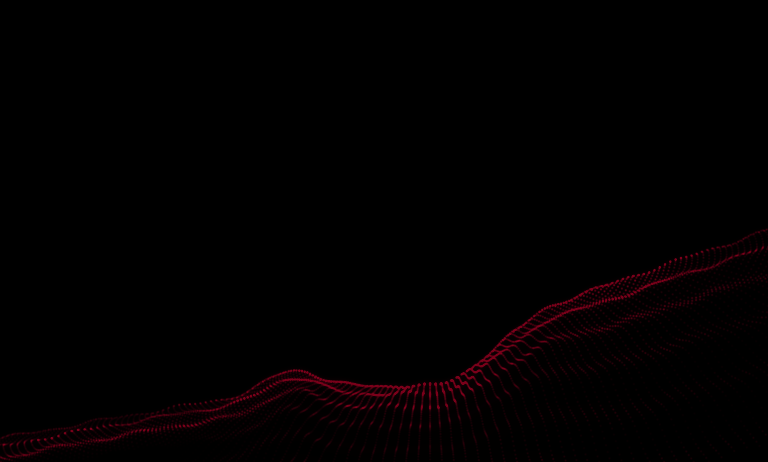
This background is drawn by a WebGL 1 fragment shader. Its source:

```glsl
precision highp float;

uniform vec2 u_resolution;

const int ROWS = 64;
const float VANISHING_X = 0.56;
const float DOT_RADIUS = 0.0011;
const vec3 CRIMSON = vec3(0.48, 0.0, 0.1);

float hash(vec2 cell) {
    return fract(sin(dot(cell, vec2(127.1, 311.7))) * 4375.85);
}

float bump(float x, float center, float width) {
    float d = (x - center) / width;
    return exp(-d * d);
}

// Skyline: gentle left rise, small hump, valley, steep right slope
float ridge(float x) {
    float hump = 0.038 * bump(x, 0.378, 0.045);
    float slope = 0.15 * smoothstep(0.56, 0.72, x) + 0.57 * max(x - 0.68, 0.0);
    return 0.05 + 0.29 * min(x, 0.4) + hump + slope;
}

float foldPhase(float x, float depth) {
    return 32.0 * depth + 3.14 + 0.8 * sin(9.0 * x);
}

// Height of one row; folds make neighbouring rows bunch into bands
float terrain(float x, float depth) {
    float span = mix(0.2, 0.46, smoothstep(0.55, 0.85, x));
    float drop = depth * (0.25 + 0.75 * depth);
    float fold = 0.015 * sin(foldPhase(x, depth));
    float ripple = 0.003 * sin(58.0 * x + 9.0 * depth)
                 + 0.002 * sin(117.0 * x - 17.0 * depth);
    return ridge(x) - span * (drop + fold) + ripple;
}

// Bright folds, fading toward the viewer and the outer sides
float brightness(float x, float depth) {
    float band = 0.5 - 0.5 * cos(foldPhase(x, depth));
    float left = 1.0 - smoothstep(0.2, 0.42, x);
    float right = smoothstep(0.78, 1.0, x);
    float valley = bump(x, 0.6, 0.12);
    float crest = bump(x, 0.81, 0.09) * (1.0 - smoothstep(0.05, 0.22, depth));
    float glow = mix(0.3 + 0.4 * valley, 1.0, band * band) + 0.5 * crest;
    glow *= mix(1.0, 0.27, smoothstep(0.15, 0.75, depth));
    glow *= 1.0 - left * smoothstep(0.42, 0.56, depth);
    glow *= mix(1.0, 0.35 + 0.65 * smoothstep(0.15, 0.34, depth), left);
    return glow * (1.0 - 0.45 * right);
}

float softDot(vec2 offset, float radius, float pixel) {
    return 1.0 - smoothstep(radius - pixel, radius + pixel, length(offset));
}

void main() {
    vec2 uv = gl_FragCoord.xy / u_resolution;
    vec2 aspect = vec2(1.0, u_resolution.y / u_resolution.x);
    float pixel = 1.0 / u_resolution.x;
    float light = 0.0;

    // Each row holds dots whose columns fan out from the vanishing point
    for (int i = 0; i < ROWS; i++) {
        float depth = float(i) / float(ROWS - 1);
        float gap = mix(0.0068, 0.0165, depth);
        float column = floor((uv.x - VANISHING_X) / gap + 0.5);
        float x = VANISHING_X + column * gap;
        vec2 center = vec2(x, terrain(x, depth));
        float sparkle = 0.65 + 0.6 * hash(vec2(column, float(i)));
        float point = softDot((uv - center) * aspect, DOT_RADIUS, pixel);

        // Faint haze along the row, filling the space between dots
        float haze = 0.017 * bump(uv.y, terrain(uv.x, depth), 0.007);
        light += point * sparkle * brightness(x, depth);
        light += haze * brightness(uv.x, depth);
    }

    gl_FragColor = vec4(CRIMSON * min(light, 1.0), 1.0);
}
```
